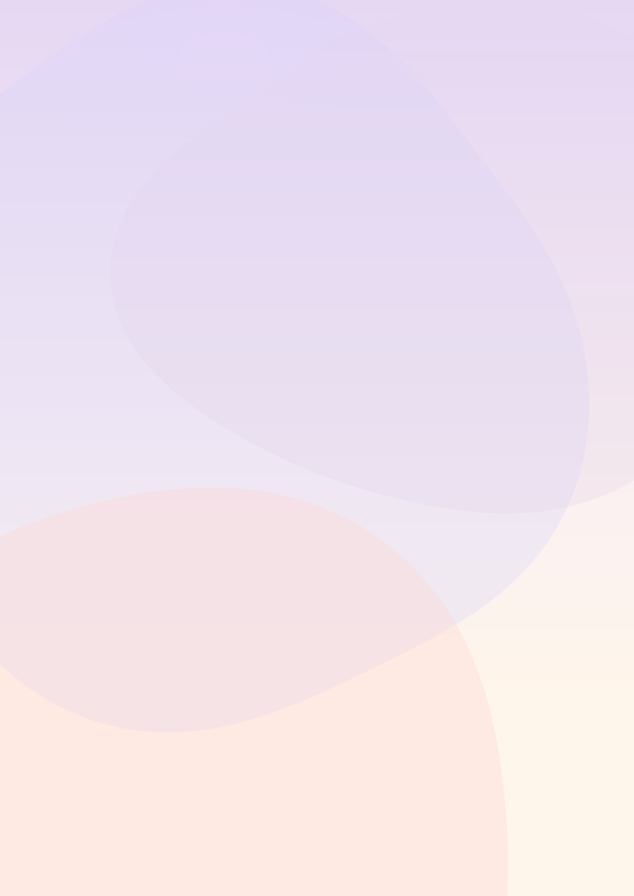
Give the GLSL for this background, as a WebGL 1 fragment shader.

```glsl
precision highp float;
// Soft pastel backdrop: three translucent rounded blobs over a lavender-to-cream gradient.

uniform vec2 u_resolution;

#define ASPECT 0.7057
#define EDGE_PIXELS 0.75
#define MID_HEIGHT 0.44
#define CREAM_HEIGHT 0.21
#define LAVENDER_ALPHA 0.30
#define MAUVE_ALPHA 0.25
#define PEACH_ALPHA 0.36
#define GLOW_STRENGTH 0.30

const vec3 SKY_TOP = vec3(0.902, 0.843, 0.953);
const vec3 SKY_MID = vec3(0.984, 0.945, 0.945);
const vec3 SKY_CREAM = vec3(0.998, 0.961, 0.920);
const vec3 LAVENDER = vec3(0.831, 0.824, 0.976);
const vec3 MAUVE_TOP = vec3(0.890, 0.831, 0.949);
const vec3 MAUVE_LOW = vec3(0.880, 0.812, 0.894);
const vec3 PEACH = vec3(0.996, 0.840, 0.824);
const vec3 GLOW = vec3(0.910, 0.845, 1.0);

// Vertical gradient: lavender, pale pink, then cream
vec3 skyColor(float y) {
  vec3 upper = mix(SKY_MID, SKY_TOP, smoothstep(0.0, 1.0, 0.0) + clamp((y - MID_HEIGHT) / (1.0 - MID_HEIGHT), 0.0, 1.0));
  float cream = clamp((MID_HEIGHT - y) / (MID_HEIGHT - CREAM_HEIGHT), 0.0, 1.0);
  return mix(upper, SKY_CREAM, cream);
}

// Coverage of a blob whose radius is a sum of five angular harmonics
float blob(vec2 offset, float radius, vec4 cosines, vec4 sines, vec2 fifth) {
  float angle = atan(offset.y, offset.x);
  vec4 turns = angle * vec4(1.0, 2.0, 3.0, 4.0);
  float rim = radius + dot(cosines, cos(turns)) + dot(sines, sin(turns))
            + dot(fifth, vec2(cos(5.0 * angle), sin(5.0 * angle)));
  float edge = EDGE_PIXELS / u_resolution.y;
  return smoothstep(-edge, edge, rim - length(offset));
}

void main() {
  // Height runs from 0 to 1, width from 0 to ASPECT
  vec2 p = gl_FragCoord.xy / u_resolution * vec2(ASPECT, 1.0);
  vec3 color = skyColor(p.y);

  // Large lavender blob with a faint violet glow near its top
  float lavender = blob(p - vec2(0.2995, 0.5964), 0.4008,
    vec4(-0.0622, 0.0036, 0.0063, 0.0090),
    vec4(-0.0049, -0.0021, -0.0124, -0.0089), vec2(-0.0047, 0.0056));
  color = mix(color, LAVENDER, LAVENDER_ALPHA * lavender);
  vec2 glowOffset = (p - vec2(0.25, 0.965)) / vec2(0.16, 0.06);
  color = mix(color, GLOW, GLOW_STRENGTH * lavender * exp(-dot(glowOffset, glowOffset)));

  // Mauve blob reaching past the right side
  float mauve = blob(p - vec2(0.4297, 0.7135), 0.3083,
    vec4(0.0652, 0.0449, -0.0107, 0.0022),
    vec4(-0.0069, 0.0060, -0.0046, 0.0026), vec2(-0.0051, 0.0010));
  vec3 mauveColor = mix(MAUVE_LOW, MAUVE_TOP, smoothstep(0.45, 1.0, p.y));
  color = mix(color, mauveColor, MAUVE_ALPHA * mauve);

  // Peach blob rising from the lower left corner
  float peach = blob(p - vec2(0.2474, 0.1016), 0.3776,
    vec4(-0.0501, 0.0016, -0.0100, -0.0036),
    vec4(-0.0195, -0.0035, 0.0013, -0.0047), vec2(-0.0005, 0.0026));
  color = mix(color, PEACH, PEACH_ALPHA * peach);

  gl_FragColor = vec4(color, 1.0);
}
```
